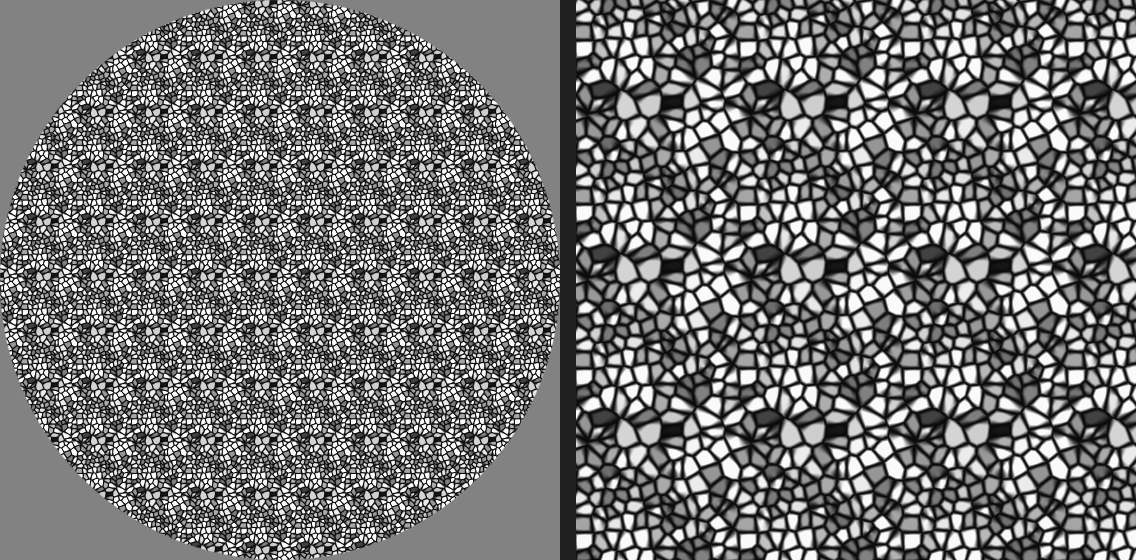
Left: the whole. Right: its middle third, enlarged.
A WebGL 2 fragment shader for this pattern:

```glsl
#version 300 es
precision highp float;
// A disc of small repeating tiles of pebbly grey cells on a plain grey ground.

uniform vec2 u_resolution;
out vec4 outColor;

const float TILE_REPEATS = 10.24;   // tiles across and down the canvas
const float CELLS_PER_TILE = 12.0;
const float DISC_RADIUS = 0.5;
const float JITTER = 0.9;
const float SEAM_WIDTH = 0.52;      // softness of dark seams, in cells
const float COARSE_ROW = 0.22;      // height in the tile of the largest cells
const float KEEP_FINE = 0.97;       // share of cell sites kept in fine rows
const float KEEP_COARSE = 0.62;     // share kept in the coarse row
const float PATCH_SIZE = 0.12;
const float PATCH_GAIN = 0.5;
const vec2 CELL_TONE = vec2(0.42, 1.25);
const vec2 LIGHT_PATCH_A = vec2(0.72, 0.38);
const vec2 LIGHT_PATCH_B = vec2(0.26, 0.10);
const vec2 DARK_PATCH_A = vec2(0.99, 0.19);
const vec2 DARK_PATCH_B = vec2(0.52, 0.28);
const vec3 GROUND = vec3(0.51);
const vec3 SHADOW = vec3(0.04);
const vec3 HIGHLIGHT = vec3(0.98);

float hash(vec2 p) {
    return fract(sin(dot(p, vec2(127.1, 311.7))) * 43758.5453);
}

// Soft spot that wraps around the tile edges.
float patchAt(vec2 tileUv, vec2 center, float size) {
    vec2 d = fract(tileUv - center + 0.5) - 0.5;
    return exp(-dot(d, d) / (size * size));
}

// Light and dark clusters shared by every tile.
float clusterTone(vec2 tileUv) {
    float light = patchAt(tileUv, LIGHT_PATCH_A, PATCH_SIZE)
                + patchAt(tileUv, LIGHT_PATCH_B, PATCH_SIZE);
    float dark = patchAt(tileUv, DARK_PATCH_A, PATCH_SIZE * 0.7)
               + patchAt(tileUv, DARK_PATCH_B, PATCH_SIZE * 0.7);
    return PATCH_GAIN * (light - 1.3 * dark);
}

// Wrapping cell noise; dropped sites let their neighbours grow larger.
float pebbles(vec2 tileUv) {
    vec2 p = tileUv * CELLS_PER_TILE;
    vec2 base = floor(p);
    float nearest = 8.0;
    float second = 8.0;
    vec2 nearestId = vec2(0.0);
    for (int y = -2; y <= 2; y++) {
        for (int x = -2; x <= 2; x++) {
            vec2 site = base + vec2(x, y);
            vec2 id = mod(site, CELLS_PER_TILE);
            float row = (id.y + 0.5) / CELLS_PER_TILE;
            float coarse = 0.5 + 0.5 * cos(6.28319 * (row - COARSE_ROW));
            if (hash(id + 71.3) > mix(KEEP_FINE, KEEP_COARSE, coarse)) continue;
            vec2 offset = 0.5 + JITTER * (vec2(hash(id), hash(id + 19.7)) - 0.5);
            float d = length(site + offset - p);
            if (d < nearest) {
                second = nearest;
                nearest = d;
                nearestId = id;
            } else {
                second = min(second, d);
            }
        }
    }
    float dome = smoothstep(0.0, SEAM_WIDTH, second - nearest);
    float tone = mix(CELL_TONE.x, CELL_TONE.y, hash(nearestId + 43.1));
    vec2 cellUv = (nearestId + 0.5) / CELLS_PER_TILE;
    return clamp(dome * max(tone + clusterTone(cellUv), 0.05), 0.0, 1.0);
}

void main() {
    float side = min(u_resolution.x, u_resolution.y);
    vec2 uv = (gl_FragCoord.xy - 0.5 * u_resolution) / side + 0.5;

    // Tiled cells
    vec2 tileUv = fract(uv * TILE_REPEATS);
    vec3 stone = mix(SHADOW, HIGHLIGHT, pebbles(tileUv));

    // Disc mask
    float edge = length(uv - 0.5) - DISC_RADIUS;
    float soft = 1.0 / side;
    float inside = 1.0 - smoothstep(-soft, soft, edge);

    outColor = vec4(mix(GROUND, stone, inside), 1.0);
}
```
